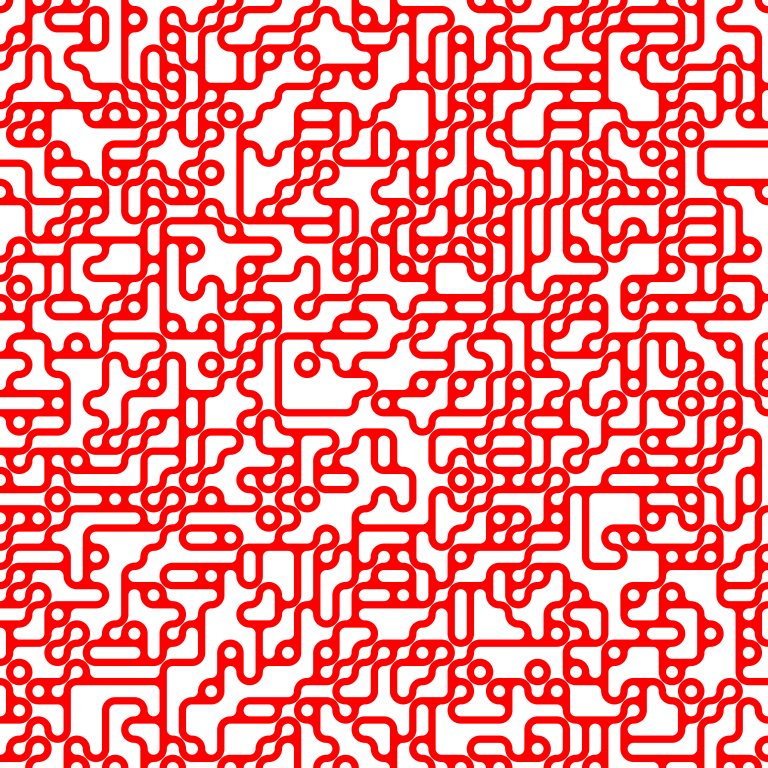
This pattern is drawn by a WebGL 1 fragment shader. Its source:

```glsl
precision highp float;

uniform vec2 u_resolution;

const float CELLS = 40.0;
const float INNER = 0.31;          // radius of the white hole round a grid point
const float OUTER = 1.0 - INNER;   // outer radius of the red band round it

float hash(vec2 p) {
    vec3 q = fract(vec3(p.xyx) * 0.1031);
    q += dot(q, q.yzx + 33.33);
    return fract((q.x + q.y) * q.z);
}

// Each grid point belongs to one of three groups; bands part unlike groups.
float group(vec2 point) {
    return floor(3.0 * hash(point + 17.0));
}

// Open space left over outside the band round a foreign corner.
float outsideBand(vec2 f, vec2 corner, bool foreign) {
    return foreign ? OUTER - length(f - corner) : -1.0;
}

// Signed distance to the white paths in one cell, negative inside.
float pathDistance(vec2 cell, vec2 f) {
    float a = group(cell);
    float b = group(cell + vec2(1.0, 0.0));
    float c = group(cell + vec2(1.0, 1.0));
    float d = group(cell + vec2(0.0, 1.0));

    // Round hole at the nearest corner
    float dist = length(min(f, 1.0 - f)) - INNER;

    // Straight channels along edges that join like corners
    if (a == b) dist = min(dist, f.y - INNER);
    if (d == c) dist = min(dist, 1.0 - f.y - INNER);
    if (a == d) dist = min(dist, f.x - INNER);
    if (b == c) dist = min(dist, 1.0 - f.x - INNER);

    // Diagonal joins: hairline gaps, wide bends or fully open cells
    if (a == c) {
        dist = min(dist, max(outsideBand(f, vec2(1.0, 0.0), b != a),
                             outsideBand(f, vec2(0.0, 1.0), d != a)));
    } else if (b == d) {
        dist = min(dist, max(outsideBand(f, vec2(0.0), a != b),
                             outsideBand(f, vec2(1.0), c != b)));
    }
    return dist;
}

void main() {
    float pixel = CELLS / min(u_resolution.x, u_resolution.y);
    vec2 p = gl_FragCoord.xy * pixel;

    float path = clamp(0.5 - pathDistance(floor(p), fract(p)) / pixel, 0.0, 1.0);

    vec3 red = vec3(1.0, 0.0, 0.0);
    gl_FragColor = vec4(mix(red, vec3(1.0), path), 1.0);
}
```
